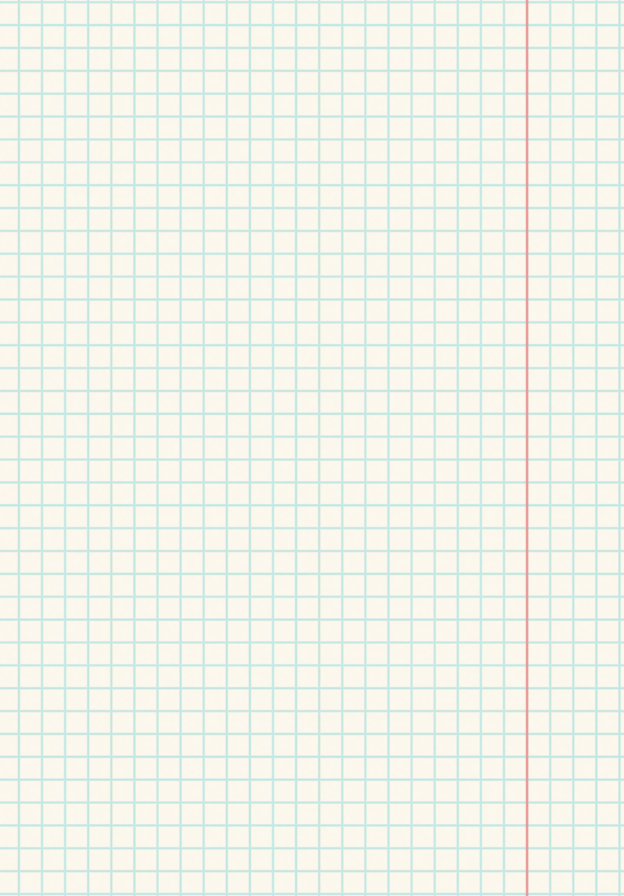
A Shadertoy shader for this pattern:

```glsl
// Squared exercise paper: pale teal grid on cream with one red margin rule.
// Lines are distances to repeated axes, softened like ink; sine-hash noise
// adds faint paper grain and uneven inking. Lengths are in canvas heights.

const vec3 PAPER_COLOR  = vec3(0.985, 0.970, 0.930);
const vec3 GRID_COLOR   = vec3(0.755, 0.900, 0.885);
const vec3 MARGIN_COLOR = vec3(0.920, 0.590, 0.580);

const vec2  CELL_SIZE     = vec2(0.02578, 0.02552);
const vec2  GRID_OFFSET   = vec2(0.0211, 0.0025);  // from the top left corner
const float GRID_WIDTH    = 0.0025;
const float MARGIN_COLUMN = 22.0;                  // grid line replaced by red
const float MARGIN_WIDTH  = 0.0027;
const float INK_SOFTNESS  = 0.0011;
const float INK_VARIATION = 0.10;
const float GRAIN_SCALE   = 260.0;
const float GRAIN_AMOUNT  = 0.006;

float hash(vec2 p) {
    return fract(sin(dot(p, vec2(127.1, 311.7))) * 43758.5453);
}

float valueNoise(vec2 p) {
    vec2 cell = floor(p);
    vec2 f = fract(p);
    f = f * f * (3.0 - 2.0 * f);
    float low  = mix(hash(cell), hash(cell + vec2(1.0, 0.0)), f.x);
    float high = mix(hash(cell + vec2(0.0, 1.0)), hash(cell + vec2(1.0)), f.x);
    return mix(low, high, f.y);
}

// Ink coverage of a stroke at the given distance from its centre line
float stroke(float dist, float width, float softness) {
    float halfWidth = 0.5 * width;
    return 1.0 - smoothstep(halfWidth - softness, halfWidth + softness, dist);
}

void mainImage(out vec4 fragColor, in vec2 fragCoord) {
    vec2 pos = vec2(fragCoord.x, iResolution.y - fragCoord.y) / iResolution.y;
    float softness = max(INK_SOFTNESS, 0.6 / iResolution.y);

    // Nearest grid line on each axis
    vec2 gridPos = (pos - GRID_OFFSET) / CELL_SIZE;
    vec2 lineIndex = floor(gridPos + 0.5);
    vec2 lineDist = abs(gridPos - lineIndex) * CELL_SIZE;

    // Grid ink, slightly uneven from line to line
    float vertical = stroke(lineDist.x, GRID_WIDTH, softness);
    float horizontal = stroke(lineDist.y, GRID_WIDTH, softness);
    vertical *= 1.0 - INK_VARIATION * hash(vec2(lineIndex.x, 3.0));
    horizontal *= 1.0 - INK_VARIATION * hash(vec2(7.0, lineIndex.y));

    // The margin rule takes the place of one vertical line
    float isMargin = 1.0 - step(0.5, abs(lineIndex.x - MARGIN_COLUMN));
    float margin = isMargin * stroke(lineDist.x, MARGIN_WIDTH, softness);
    vertical *= 1.0 - isMargin;

    // Paper grain, then the two inks
    float grain = valueNoise(pos * GRAIN_SCALE) - 0.5;
    vec3 color = PAPER_COLOR + GRAIN_AMOUNT * grain;
    color = mix(color, GRID_COLOR, max(vertical, horizontal));
    color = mix(color, MARGIN_COLOR, margin);

    fragColor = vec4(color, 1.0);
}
```
